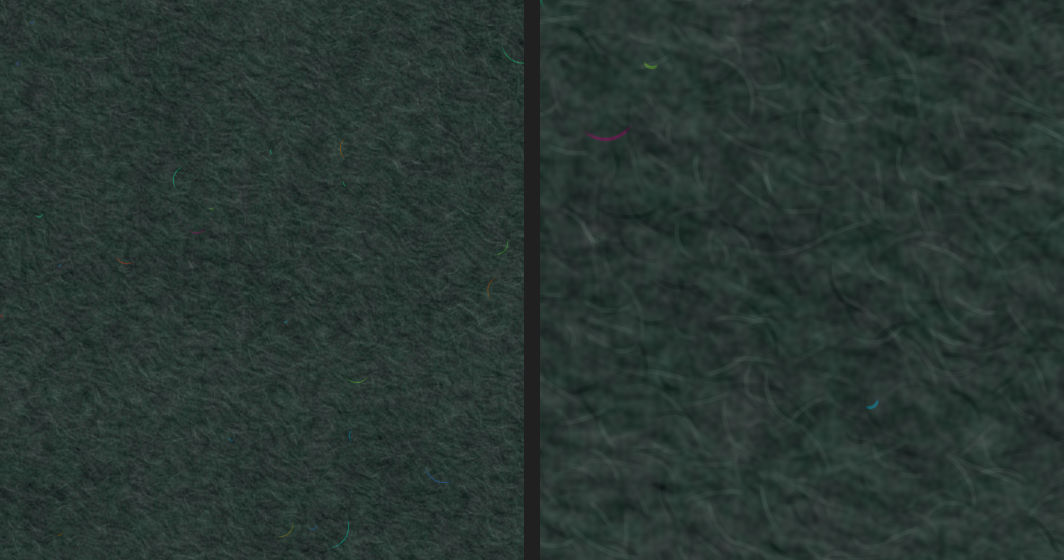
Left: the whole. Right: its middle third, enlarged.
Reproduce this texture procedurally as a WebGL 2 fragment shader.

```glsl
#version 300 es
precision highp float;
// Dark green felted wool: stretched gradient noise gives the matted clumps,
// layers of short bent fibres give the nap, and a sparse layer of stray
// coloured fibres lies on top. All lengths are fractions of canvas height.

uniform vec2 u_resolution;
out vec4 fragColor;

const float TAU = 6.2831853;
const float NAP_ANGLE = -0.42;
const vec3 FELT = vec3(0.163, 0.218, 0.201);

vec2 hash2(vec2 p) {
  vec3 q = fract(vec3(p.xyx) * vec3(0.1031, 0.1030, 0.0973));
  q += dot(q, q.yzx + 33.33);
  return fract((q.xx + q.yz) * q.zy);
}

mat2 rotation(float angle) {
  float c = cos(angle), s = sin(angle);
  return mat2(c, -s, s, c);
}

float cornerSlope(vec2 cell, vec2 offset) {
  float angle = TAU * hash2(cell + 57.0).x;
  return dot(vec2(cos(angle), sin(angle)), offset);
}

float gradientNoise(vec2 p) {
  vec2 i = floor(p), f = fract(p);
  vec2 u = f * f * f * (f * (f * 6.0 - 15.0) + 10.0);
  vec2 e = vec2(1.0, 0.0);
  float low = mix(cornerSlope(i, f), cornerSlope(i + e, f - e), u.x);
  float high = mix(cornerSlope(i + e.yx, f - e.yx), cornerSlope(i + 1.0, f - 1.0), u.x);
  return mix(low, high, u.y);
}

// Coverage of one bent fibre centred at the origin, lying along x
float fibre(vec2 q, float halfLength, float bend, float width, float blur) {
  float t = q.x / halfLength;
  float d = abs(q.y - bend * halfLength * (t * t - 0.4));
  float taper = 1.0 - smoothstep(0.55, 1.0, abs(t));
  return taper * (1.0 - smoothstep(width - blur, width + blur, d));
}

// Signed light and dark fibres, one per cell
float napLayer(vec2 p, float cellSize, float seed, float pixel) {
  vec2 g = p / cellSize + seed * 3.7;
  vec2 home = floor(g);
  float flow = 0.9 * gradientNoise(p * 4.0 + 11.0);
  float sum = 0.0;
  for (int y = -1; y <= 1; y++) {
    for (int x = -1; x <= 1; x++) {
      vec2 cell = home + vec2(x, y);
      vec2 place = hash2(cell + seed * 17.0);
      vec2 shape = hash2(cell + seed * 31.0 + 101.0);
      vec2 look = hash2(cell + seed * 43.0 + 211.0);
      float angle = NAP_ANGLE + flow + 1.9 * (shape.x - 0.5);
      vec2 q = rotation(angle) * (g - cell - place) * cellSize;
      float halfLength = cellSize * mix(0.4, 0.95, shape.y);
      float strength = mix(-1.1, 1.5, look.x);
      sum += strength * fibre(q, halfLength, look.y - 0.5, 0.0014, 0.7 * pixel);
    }
  }
  return sum;
}

// Rare tinted fibres; rgb is the colour offset to add
vec3 strayFibres(vec2 p, float cellSize, float pixel) {
  vec2 g = p / cellSize;
  vec2 home = floor(g);
  vec3 sum = vec3(0.0);
  for (int y = -1; y <= 1; y++) {
    for (int x = -1; x <= 1; x++) {
      vec2 cell = home + vec2(x, y);
      vec2 place = hash2(cell + 307.0);
      vec2 shape = hash2(cell + 401.0);
      vec2 look = hash2(cell + 503.0);
      vec2 q = rotation(NAP_ANGLE + 3.0 * (shape.x - 0.5)) * (g - cell - place) * cellSize;
      float halfLength = cellSize * mix(0.08, 0.6, pow(shape.y, 3.0));
      float present = step(look.x, 0.12);
      vec3 hue = 0.5 + 0.5 * cos(TAU * (look.y + vec3(0.0, 0.38, 0.62)));
      sum += present * (hue - 0.25) * fibre(q, halfLength, 0.5, 0.001, 0.7 * pixel);
    }
  }
  return sum;
}

void main() {
  float pixel = 1.0 / u_resolution.y;
  vec2 p = gl_FragCoord.xy * pixel;

  // Matted body, stretched along the nap and gently warped
  vec2 warp = vec2(gradientNoise(p * 14.0), gradientNoise(p * 14.0 + 40.0));
  vec2 n = rotation(NAP_ANGLE) * (p + 0.022 * warp) + 2.0;
  float tone = 0.7 * gradientNoise(p * 5.0 + 5.0);
  tone += 1.5 * gradientNoise(n * vec2(26.0, 52.0));
  tone += 2.1 * gradientNoise(n * vec2(60.0, 130.0) + 9.0);
  tone += 1.5 * gradientNoise(p * 190.0 + 3.0);

  // Nap of short fibres
  for (int i = 0; i < 3; i++) {
    float layer = float(i);
    tone += 0.85 * napLayer(p, 0.019 + 0.005 * layer, layer + 1.0, pixel);
  }

  // Colour: brightness, then drift between green and blue-grey
  float tint = gradientNoise(p * 22.0 + 70.0) + gradientNoise(p * 110.0 + 20.0);
  vec3 colour = FELT + 0.034 * (tone - 0.12) * vec3(0.95, 1.0, 0.95);
  colour += 0.022 * tint * vec3(-0.6, 0.7, 0.0);
  colour += 0.35 * strayFibres(p, 0.06, pixel);
  fragColor = vec4(clamp(colour, 0.0, 1.0), 1.0);
}
```
